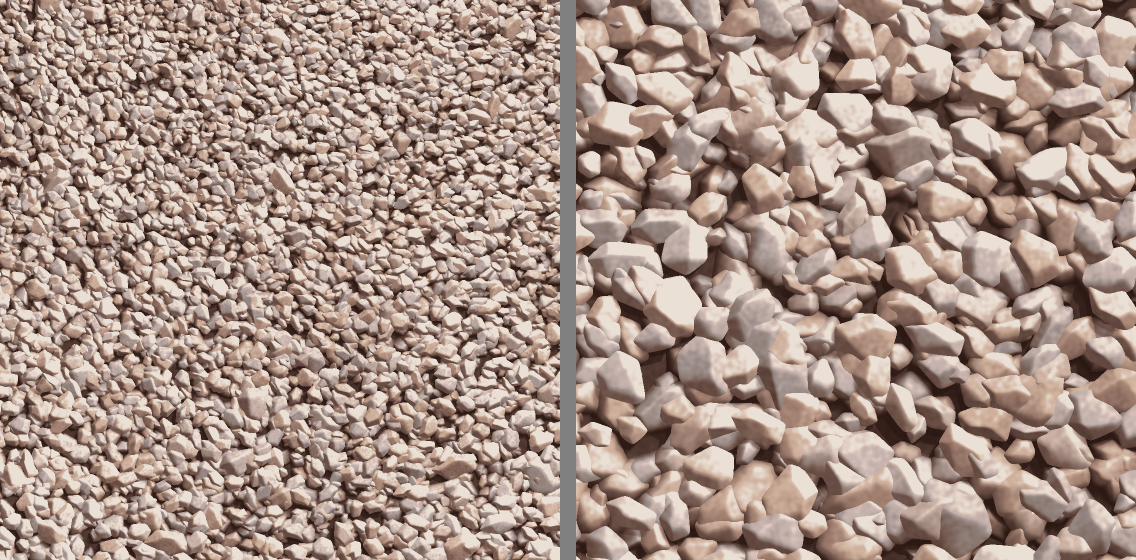
Left, the full canvas; right, a detail of the centre.
This texture is drawn by a Shadertoy shader. Its source:

```glsl
struct Hit { float height; vec2 slope; vec3 id; };

vec3 hash3(vec2 p, float seed) {
    vec3 q = fract(p.xyx * vec3(.1031, .1030, .0973) + seed * .137);
    q += dot(q, q.yxz + 33.33);
    return fract((q.xxy + q.yzz) * q.zyx);
}

mat2 rotation(float a) {
    return mat2(cos(a), sin(a), -sin(a), cos(a));
}

float gradientNoise(vec2 p) {
    vec2 i = floor(p), f = p - i, u = f * f * (3. - 2. * f);
    vec4 n;
    for (int k = 0; k < 4; k++) {
        vec2 corner = vec2(k & 1, k >> 1);
        n[k] = dot(hash3(i + corner, 5.).xy * 2. - 1., f - corner);
    }
    return mix(mix(n.x, n.y, u.x), mix(n.z, n.w, u.x), u.y);
}

// Soft minimum of tilted planes: xy is the slope, z the height
vec3 stone(vec2 q, vec3 a, vec3 b) {
    vec2 tilt = (vec2(a.y, b.z) - .5) * 1.3;
    float total = exp(-16. * (.32 + dot(q, tilt)));
    vec2 slope = tilt * total;
    mat2 turn = rotation(1.06 + .25 * b.x);
    vec2 dir = vec2(1, 0);
    for (int k = 0; k < 6; k++) {
        float vary = fract(dot(a, vec3(3, 5, 7)) + float(k) * (.38 + .4 * b.x));
        float steep = 1.2 + vary;
        float reach = (.42 + .18 * b.y) * (.78 + .34 * vary);
        float weight = exp(-16. * steep * (reach - dot(q, dir)));
        total += weight;
        slope -= steep * dir * weight;
        dir = turn * dir;
    }
    return vec3(slope / total, -log(total) / 16.);
}

// Highest stone at a point of the ground: chips, three common layers, large ones
Hit gravel(vec2 p) {
    Hit hit = Hit(0., vec2(0), vec3(.5));
    for (int layer = 0; layer < 5; layer++) {
        float seed = float(layer);
        float cell = layer == 0 ? .6 : layer == 4 ? 1.7 : 1.;
        mat2 grid = rotation(seed * .6);
        vec2 g = grid * p / cell + seed * vec2(7.3, 3.7);
        for (int n = 0; n < 9; n++) {
            vec2 c = floor(g) + vec2(n % 3, n / 3) - 1.;
            vec3 a = hash3(c, seed);
            vec2 offset = g - c - .5 - (a.xy - .5) * .8;
            if (dot(offset, offset) > .44) continue;
            vec3 b = hash3(c + 17., seed + 9.);
            if (layer == 4 && b.z < .88) continue;

            // Long axes lie mostly level
            mat2 turn = rotation((a.z - .5) * 2.5 + seed * .6);
            vec2 stretch = vec2(1, 1.1 + .7 * b.x);
            vec3 s = stone((offset * turn) * stretch, a, b);
            float lift = layer == 0 ? .4 : .6;
            float height = s.z * cell + lift * fract(b.z * 7.3 + a.x);
            if (s.z > 0. && height > hit.height) {
                hit.height = height;
                hit.slope = (turn * (s.xy * stretch)) * grid;
                hit.id = fract(a + b.yzx * 3.7);
            }
        }
    }
    return hit;
}

vec3 stoneRamp(float t) {
    vec3 c = mix(vec3(.15, .08, .06), vec3(.44, .33, .29), smoothstep(.04, .34, t));
    c = mix(c, vec3(.63, .50, .44), smoothstep(.28, .52, t));
    c = mix(c, vec3(.81, .69, .61), smoothstep(.48, .74, t));
    return mix(c, vec3(.92, .88, .84), smoothstep(.72, .95, t));
}

vec3 shade(vec2 uv) {
    // Log-polar ground: stones shrink towards the far edge
    vec2 ray = vec2(uv.x, 2.25 - uv.y);
    vec2 p = vec2(atan(ray.x, ray.y), -log(length(ray))) / .0185;
    Hit hit = gravel(p);

    // Sun from the upper right, with cast shadows
    vec3 sun = normalize(vec3(.42, .58, .7));
    vec3 normal = normalize(vec3(-hit.slope * .8, 1));
    float light = max(dot(normal, sun), 0.);
    for (int k = 0; k < 2; k++) {
        float reach = .14 + .2 * float(k);
        float blocker = gravel(p + normalize(sun.xy) * reach).height;
        light *= 1. - .5 * smoothstep(0., .15, blocker - hit.height - reach);
    }
    float tone = (.28 + .76 * light) * mix(.24, 1., smoothstep(0., .5, hit.height));

    // Stone brightness, surface grain and broad patches
    tone *= .86 + .27 * hit.id.x;
    tone *= 1. + .16 * gradientNoise(p * 4.) + .2 * gradientNoise(p * 10.);
    tone *= 1. + .2 * gradientNoise(p * vec2(.13, .2));
    vec3 color = stoneRamp(tone);

    // Some stones are greyer than the peach ones, in their middle tones
    float luma = dot(color, vec3(.3, .59, .11));
    vec3 grey = luma * vec3(1.08, .975, .945);
    float middle = smoothstep(.3, .58, luma) * (1. - smoothstep(.74, .88, luma));
    return mix(color, grey, middle * smoothstep(.3, .75, hit.id.y));
}

void mainImage(out vec4 fragColor, in vec2 fragCoord) {
    vec3 color = vec3(0);
    for (int k = 0; k < 4; k++) {
        vec2 jitter = (vec2(k & 1, k >> 1) - .5) * .5;
        vec2 uv = (fragCoord + jitter - vec2(.5 * iResolution.x, 0)) / iResolution.y;
        color += shade(uv) * .25;
    }
    fragColor = vec4(color, 1);
}
```
